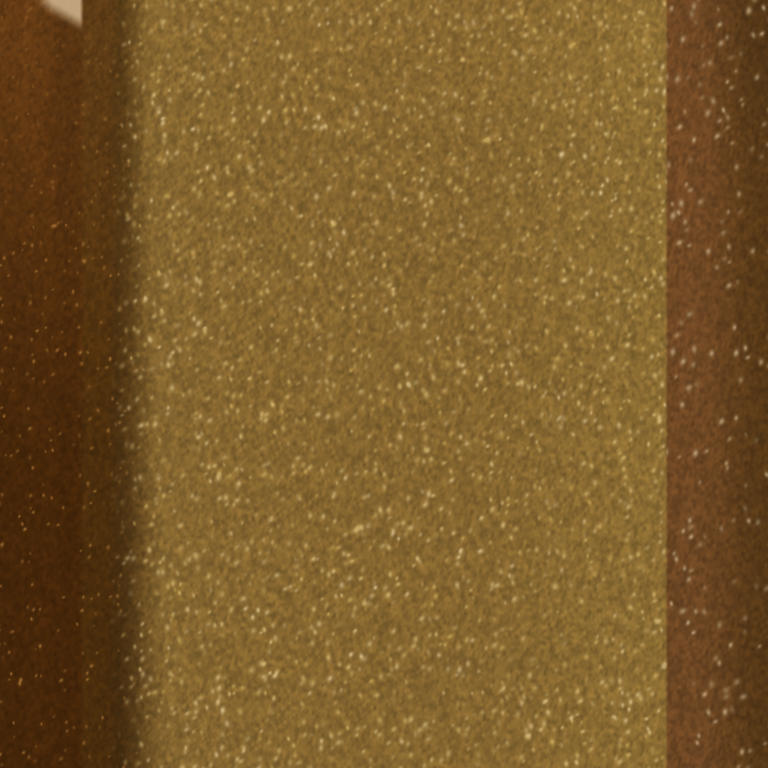
Reproduce this texture procedurally as a WebGL 1 fragment shader.

```glsl
precision highp float;
// Glittering gold panel between brown side bands, with fine grain and pale flecks.
uniform vec2 u_resolution;

float hash(vec2 p) {
  return fract(sin(dot(p, vec2(127.1, 311.7))) * 43758.5453);
}

float noise(vec2 p) {
  vec2 i = floor(p), f = fract(p);
  f = f * f * (3.0 - 2.0 * f);
  return mix(mix(hash(i), hash(i + vec2(1.0, 0.0)), f.x),
             mix(hash(i + vec2(0.0, 1.0)), hash(i + vec2(1.0, 1.0)), f.x), f.y);
}

// Scattered soft ellipses, at most one per grid cell
float flecks(vec2 p, float density, float size) {
  vec2 cell = floor(p);
  float light = 0.0;
  for (int y = -1; y <= 1; y++) {
    for (int x = -1; x <= 1; x++) {
      vec2 id = cell + vec2(float(x), float(y));
      vec2 d = p - id - vec2(hash(id + 3.1), hash(id + 17.7));
      float a = -0.35 + 1.4 * (hash(id + 41.3) - 0.5);
      d = mat2(cos(a), -sin(a), sin(a), cos(a)) * d;
      d /= size * vec2(0.85, 1.2) * (0.75 + 0.5 * hash(id + 8.9));
      float present = step(1.0 - density, hash(id + 29.5));
      light += present * (0.3 + 0.7 * hash(id + 53.2)) * exp(-dot(d, d));
    }
  }
  return min(light, 1.0);
}

void main() {
  vec2 uv = gl_FragCoord.xy / u_resolution;
  float soft = 1.0 / u_resolution.x;

  // Left band: lighter at the top, with a faint vertical seam
  vec3 left = mix(vec3(0.275, 0.15, 0.035), vec3(0.40, 0.235, 0.08),
                  smoothstep(0.35, 1.05, uv.y));
  left *= 1.0 + 0.08 * (noise(vec2(uv.x * 35.0, uv.y * 3.0)) - 0.5);
  left *= 1.0 - 0.10 * smoothstep(0.03, 0.09, uv.x) * smoothstep(0.5, 0.9, uv.y);
  left = mix(left, left * 1.05 + vec3(0.0, 0.018, 0.010), smoothstep(0.102, 0.112, uv.x));

  // Gold panel emerging from a dark rounded fold
  vec3 gold = mix(vec3(0.52, 0.398, 0.185), vec3(0.54, 0.42, 0.195),
                  smoothstep(0.6, 0.87, uv.x));
  gold *= 1.0 + 0.03 * smoothstep(0.75, 1.0, uv.y);
  vec3 fold = mix(vec3(0.26, 0.165, 0.055), vec3(0.34, 0.23, 0.085), uv.y);
  gold = mix(fold, gold, smoothstep(0.150, 0.225 - 0.025 * uv.y, uv.x));
  vec3 color = mix(left, gold, smoothstep(0.138, 0.156, uv.x));

  // Right band: muted red-brown at the edge, darker outward
  float edge = smoothstep(0.868 - 2.0 * soft, 0.868 + 2.0 * soft, uv.x);
  vec3 right = mix(vec3(0.435, 0.280, 0.140), vec3(0.33, 0.215, 0.085),
                   smoothstep(0.90, 1.0, uv.x));
  right *= 1.0 + 0.10 * (noise(uv * vec2(6.0, 4.0) + 9.0) - 0.5);
  color = mix(color, right, edge);

  // Fine grain, leaning slightly
  vec2 lean = vec2(uv.x - 0.25 * uv.y, uv.y + 0.25 * uv.x);
  float grain = noise(lean * vec2(205.0, 150.0))
              + 0.7 * noise(lean.yx * vec2(230.0, 290.0) + 31.0) - 0.85;
  float panel = smoothstep(0.14, 0.21, uv.x);
  color *= 1.0 + grain * mix(0.20, 0.22, panel);

  // Flecks: dense and pale on gold, whiter on the right, tiny and warm on the left
  float glitter = flecks(uv * 90.0, 0.38, 0.27) * (1.0 - edge);
  float sparkle = flecks(uv * 75.0 + 57.0, 0.22, 0.25);
  float dust = flecks(uv * 100.0 + 23.0, 0.17, 0.20);
  float cluster = 0.75 + 0.4 * noise(uv * 14.0 + 4.0);
  vec3 pale = mix(vec3(0.80, 0.66, 0.33), vec3(0.88, 0.79, 0.60), noise(uv * 60.0));
  color = mix(color, pale, min(1.0, 0.78 * glitter * cluster) * smoothstep(0.135, 0.185, uv.x));
  color = mix(color, vec3(0.80, 0.71, 0.55), 0.75 * sparkle * edge);
  color = mix(color, vec3(0.72, 0.50, 0.23), 0.75 * dust * (1.0 - panel)
              * (1.0 - 0.6 * smoothstep(0.6, 1.0, uv.y)));

  // Cream glint in the upper left corner, soft along its lower side
  float glint = smoothstep(0.04, 0.07, uv.x) * (1.0 - smoothstep(0.103, 0.110, uv.x));
  glint *= smoothstep(-0.012, 0.012, uv.y - 0.998 + 0.55 * (uv.x - 0.05));
  color = mix(color, vec3(0.80, 0.69, 0.54), 0.9 * glint);

  gl_FragColor = vec4(color, 1.0);
}
```
